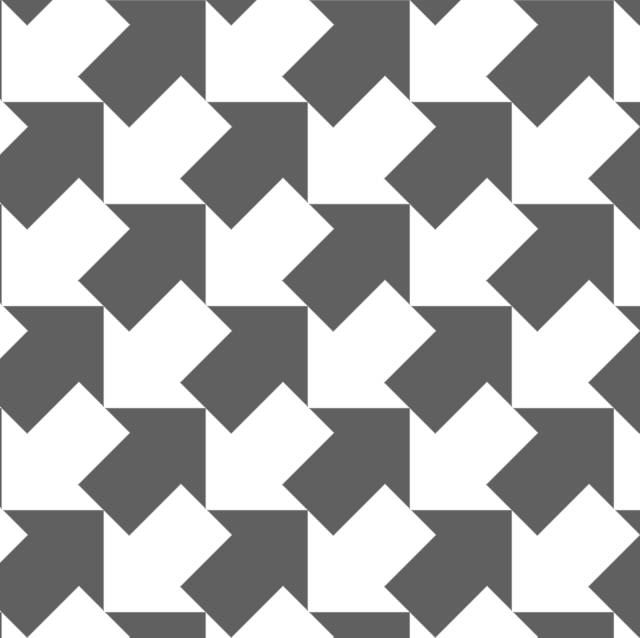
A Shadertoy shader for this pattern:

```glsl
const float CELLS_DOWN = 6.253;
const vec2 GRID_OFFSET = vec2(0.016, 0.253);
const vec3 ARROW_GREY = vec3(0.376);
const vec3 GROUND_WHITE = vec3(1.0);

// Arrow with its tip at (1, 1) and its shaft centred on the diagonal
float arrowDistance(vec2 p, float barbLine, float shaftHalfWidth) {
    float along = p.x + p.y;
    float across = abs(p.x - p.y);
    float head = max(max(p.x, p.y) - 1.0, (barbLine - along) * sqrt(0.5));
    float shaft = max(across - shaftHalfWidth, abs(along - 0.7) - 0.7) * sqrt(0.5);
    return min(head, shaft);
}

// Nearest arrow among the even cells of a checkerboard
float arrowFieldDistance(vec2 p, float barbLine, float shaftHalfWidth) {
    vec2 cell = floor(p);
    float nearest = 1e3;
    for (int j = -1; j <= 1; j++) {
        for (int i = -1; i <= 1; i++) {
            vec2 id = cell + vec2(i, j);
            if (mod(id.x + id.y, 2.0) < 0.5) {
                nearest = min(nearest, arrowDistance(p - id, barbLine, shaftHalfWidth));
            }
        }
    }
    return nearest;
}

float coverage(float dist, float softness) {
    return 1.0 - smoothstep(-softness, softness, dist);
}

void mainImage(out vec4 fragColor, in vec2 fragCoord) {
    float pixel = CELLS_DOWN / iResolution.y;
    vec2 p = fragCoord * pixel - GRID_OFFSET;

    // White arrows appear as the gaps between the grey ones
    float grey = coverage(arrowFieldDistance(p, 1.015, 0.5), pixel);
    fragColor = vec4(mix(GROUND_WHITE, ARROW_GREY, grey), 1.0);
}
```
